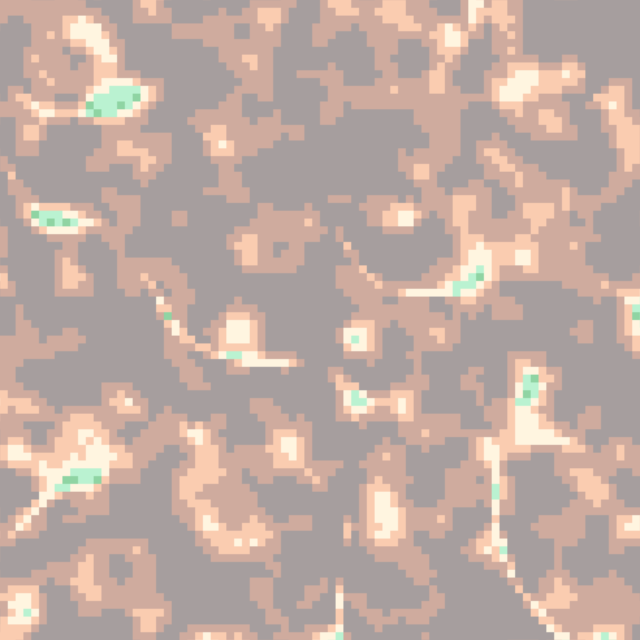
Give the GLSL for this texture, as a Shadertoy shader.

```glsl
// Mosaic of square cells in five tones: grey ground, rosy patches, peach
// spots, cream cores and mint sparks. Layered sines in scattered directions
// build patches and broken veins; fixed levels cut the sum into tones.

#define CELLS 82.0          // cells along the canvas height
#define EDGE 0.12           // half width of the soft cell border, in cells
#define PATCH_SIZE 0.21     // wavelength of the rosy patches
#define SPOT_SIZE 0.085     // wavelength of the small bright spots
#define VEIN_SIZE 0.46      // wavelength of the vein network
#define VEIN_WIDTH 0.13
#define VEIN_GAIN 1.8
#define JITTER 0.25         // random offset of each cell
#define LEVELS vec4(0.07, 0.87, 1.45, 2.15)
#define GREEN_SHARE 0.2     // part of the sparks that are deeper green

const float TAU = 6.28319;
const int WAVES = 16;

const vec3 GREY  = vec3(0.65, 0.62, 0.62);
const vec3 ROSE  = vec3(0.81, 0.67, 0.62);
const vec3 PEACH = vec3(0.98, 0.80, 0.69);
const vec3 CREAM = vec3(1.00, 0.96, 0.88);
const vec3 MINT  = vec3(0.73, 0.95, 0.82);
const vec3 GREEN = vec3(0.56, 0.83, 0.64);

float hash1(float n) {
    return fract(sin(n * 12.9898) * 43758.5);
}

float hash2(vec2 p) {
    vec3 q = fract(vec3(p.xyx) * 0.1031);
    q += dot(q, q.yzx + 33.33);
    return fract((q.x + q.y) * q.z);
}

// Layered sines with zero mean and unit variance
float waves(vec2 p, float wavelength, float seed) {
    float sum = 0.0;
    for (int i = 0; i < WAVES; i++) {
        float n = float(i);
        float angle = TAU * 0.381966 * n + seed;
        float pitch = mix(0.6, 1.5, hash1(n + seed * 7.3 + 1.7));
        float phase = TAU * hash1(n * 3.1 + seed * 5.9 + 0.4);
        vec2 dir = vec2(cos(angle), sin(angle));
        sum += sin(dot(p, dir) * TAU * pitch / wavelength + phase);
    }
    return sum * sqrt(2.0 / float(WAVES));
}

// Thin ridges along the zero line of a broad field, broken by a mask
float veins(vec2 p) {
    float d = waves(p, VEIN_SIZE, 3.0) / VEIN_WIDTH;
    float mask = smoothstep(-0.2, 0.6, waves(p, 0.45, 8.0));
    return exp(-d * d) * mask;
}

float relief(vec2 cell) {
    vec2 p = (cell + 0.5) / CELLS;
    float h = 0.30 * waves(p, 0.6, 1.0);
    h += 0.55 * waves(p, PATCH_SIZE, 5.0);
    h += 0.45 * waves(p, SPOT_SIZE, 11.0);
    h += VEIN_GAIN * veins(p);
    return h + JITTER * (hash2(cell + 17.0) - 0.5);
}

vec3 cellColour(vec2 cell) {
    float h = relief(cell);
    vec3 spark = hash2(cell + 91.0) < GREEN_SHARE ? GREEN : MINT;
    vec3 colour = GREY;
    colour = mix(colour, ROSE,  step(LEVELS.x, h));
    colour = mix(colour, PEACH, step(LEVELS.y, h));
    colour = mix(colour, CREAM, step(LEVELS.z, h));
    return mix(colour, spark, step(LEVELS.w, h));
}

void mainImage(out vec4 fragColor, in vec2 fragCoord) {
    vec2 grid = fragCoord / iResolution.y * CELLS - 0.5;
    vec2 base = floor(grid);
    vec2 blend = smoothstep(0.5 - EDGE, 0.5 + EDGE, fract(grid));

    // Blend neighbouring cells only across their narrow border
    vec3 colour = vec3(0.0);
    for (int y = 0; y < 2; y++) {
        for (int x = 0; x < 2; x++) {
            vec2 corner = vec2(float(x), float(y));
            vec2 w = mix(1.0 - blend, blend, corner);
            float weight = w.x * w.y;
            if (weight > 0.0) colour += weight * cellColour(base + corner);
        }
    }
    fragColor = vec4(colour, 1.0);
}
```
